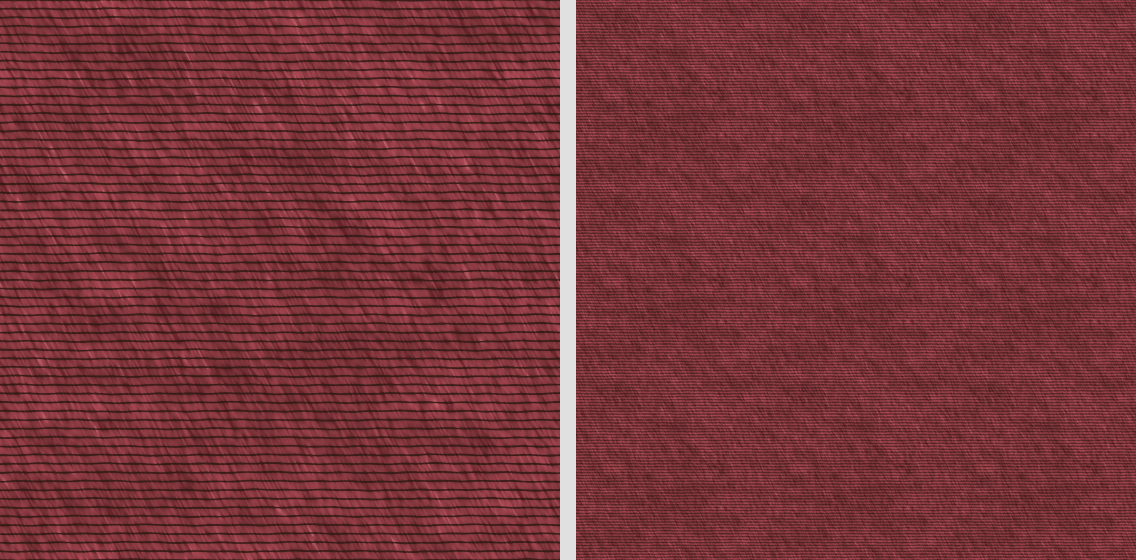
Left, the tile; right, the same tile 3 across and 3 down.
Write a WebGL 2 fragment shader that draws this texture.

```glsl
#version 300 es
precision highp float;
// Ribbed crimson cloth: thin dark horizontal grooves over slanted, streaky fibres.

#define ROWS 64.0          // ribs down the tile
#define GROOVE_CORE 0.03   // half width of the solid groove, in ribs
#define GROOVE_EDGE 0.155  // half width where the groove fades out
#define WOBBLE 0.07        // groove waviness, in ribs
#define FIBRE_TONE 1.7     // contrast of fine fibres
#define STREAK_TONE 1.3    // contrast of longer streaks
#define PATCH_TONE 1.3     // contrast of broad mottling
#define GLINT 0.55         // strength of pale worn fibres

uniform vec2 u_resolution;
out vec4 fragColor;

const float TAU = 6.2831853;
const vec3 CLOTH = vec3(0.525, 0.219, 0.248);
const vec3 TONE_STEP = vec3(0.100, 0.047, 0.060);
const vec3 GROOVE = vec3(0.225, 0.115, 0.095);
const vec3 DEEP_RED = vec3(0.42, 0.11, 0.15);
const vec3 PALE_PINK = vec3(0.78, 0.45, 0.47);

float hash(vec2 p) {
  vec3 q = fract(vec3(p.xyx) * 0.1031);
  q += dot(q, q.yzx + 33.33);
  return fract((q.x + q.y) * q.z);
}

// Lattice value that wraps on a slanted grid: each turn in y shifts x by slant.
float lattice(vec2 cell, vec2 count, float slant, float seed) {
  cell.x -= slant * floor(cell.y / count.y);
  return hash(mod(cell, count) + seed);
}

// Tileable value noise, sheared so its grain leans to the left going up.
float slantNoise(vec2 uv, vec2 count, float slant, float seed) {
  vec2 p = uv * count + vec2(slant * uv.y, 0.0);
  vec2 i = floor(p), f = fract(p);
  f = f * f * (3.0 - 2.0 * f);
  vec2 e = vec2(1.0, 0.0);
  float low = mix(lattice(i, count, slant, seed), lattice(i + e.xy, count, slant, seed), f.x);
  float high = mix(lattice(i + e.yx, count, slant, seed), lattice(i + e.xx, count, slant, seed), f.x);
  return mix(low, high, f.y);
}

// Gentle waviness of the ribs, whole cycles in both directions.
float wave(vec2 uv) {
  return 0.5 * sin(TAU * (3.0 * uv.x + 2.0 * uv.y))
       + 0.4 * sin(TAU * (7.0 * uv.x - 5.0 * uv.y) + 1.3)
       + 0.4 * sin(TAU * (17.0 * uv.x + 11.0 * uv.y) + 4.0);
}

void main() {
  vec2 uv = gl_FragCoord.xy / u_resolution;

  // Fibres, from fine to broad
  float fibre = slantNoise(uv, vec2(288.0, 64.0), 144.0, 3.0);
  float streak = slantNoise(uv, vec2(150.0, 36.0), 75.0, 41.0);
  float cluster = slantNoise(uv, vec2(26.0, 14.0), 16.0, 77.0);
  float drift = slantNoise(uv, vec2(6.0, 18.0), 6.0, 119.0);

  // Ribs and the grooves between them
  float rib = uv.y * ROWS + WOBBLE * wave(uv);
  float line = floor(rib + 0.5);
  float grooveDist = abs(rib - line);
  float ribTone = hash(vec2(mod(floor(rib), ROWS), 9.0)) - 0.5;

  // Cloth colour
  float tone = FIBRE_TONE * (fibre - 0.5) + STREAK_TONE * (streak - 0.5)
             + PATCH_TONE * (0.6 * cluster + 0.6 * drift - 0.6) + 0.25 * ribTone;
  tone += 0.25 * smoothstep(0.1, 0.45, grooveDist) - 0.15;
  vec3 color = CLOTH + TONE_STEP * tone;

  // Deep red gaps and pale worn fibres
  float gap = smoothstep(0.3, 0.08, fibre) * smoothstep(0.55, 0.25, streak);
  color = mix(color, DEEP_RED, 0.6 * gap);
  float worn = smoothstep(0.68, 0.95, fibre) * smoothstep(0.55, 0.85, streak);
  color = mix(color, PALE_PINK, GLINT * worn * smoothstep(0.35, 0.75, cluster));

  // Grooves, slightly frayed by the fibres and softened to the pixel size
  float soft = 0.25 * ROWS / u_resolution.y;
  float frayed = grooveDist + 0.05 * (fibre - 0.5);
  float groove = 1.0 - smoothstep(GROOVE_CORE, GROOVE_EDGE + soft, frayed);
  color = mix(color, GROOVE * (0.9 + 0.2 * streak), groove);

  fragColor = vec4(color, 1.0);
}
```
